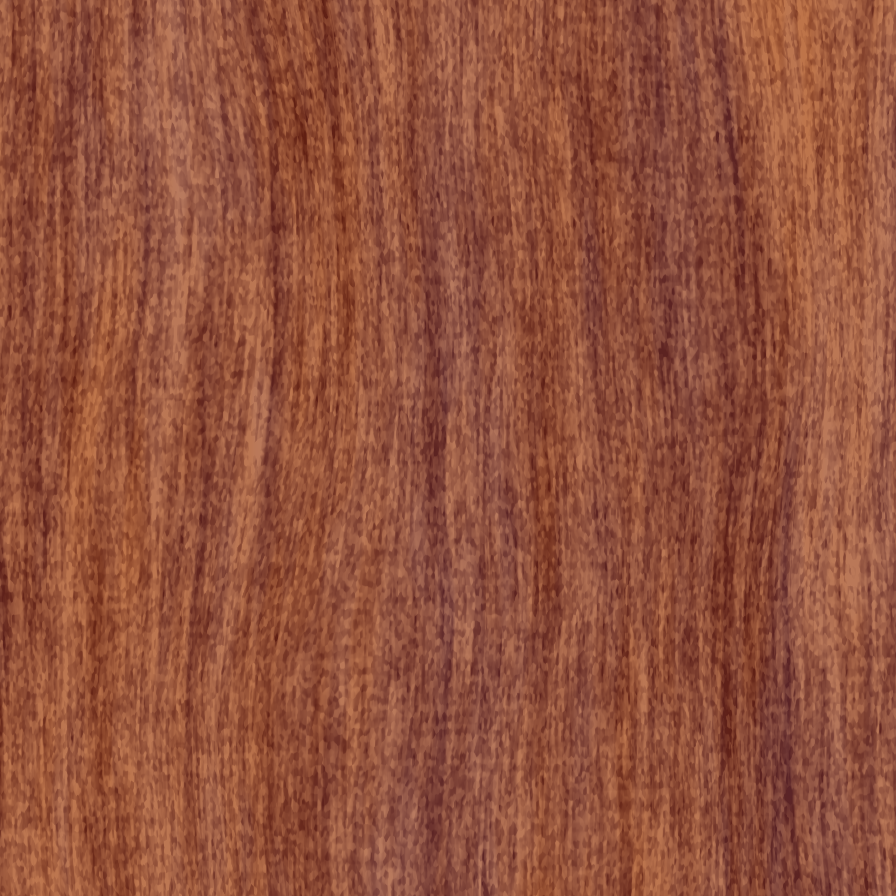
Reproduce this texture procedurally as a WebGL 2 fragment shader.

```glsl
#version 300 es
precision highp float;

uniform vec2 u_resolution;
out vec4 fragColor;

vec3 hash3(vec2 p) {
    vec3 q = fract(p.xyx * vec3(0.1031, 0.1030, 0.0973));
    q += dot(q, q.yxz + 33.33);
    return fract((q.xxy + q.yzz) * q.zyx);
}

// Smooth cellular noise: random cell values blended by distance, centred on zero
float cells(vec2 p) {
    vec2 base = floor(p), local = p - base;
    float sum = 0.0, total = 0.0;
    for (int j = -1; j <= 1; j++) {
        for (int i = -1; i <= 1; i++) {
            vec2 offset = vec2(i, j);
            vec3 h = hash3(base + offset + 57.0);
            vec2 d = offset + h.xy - local;
            float weight = exp(-7.0 * dot(d, d));
            sum += weight * h.z;
            total += weight;
        }
    }
    return sum / total - 0.5;
}

// Short dark dashes, present in a fraction of the cells
float pores(vec2 p, float share, float width) {
    vec2 base = floor(p);
    vec3 h = hash3(base + 311.0);
    vec2 d = p - base - mix(vec2(0.35), vec2(0.65), h.xy);
    float dash = length(d * vec2(1.0 / width, 3.2));
    return step(1.0 - share, h.z) * (1.0 - smoothstep(0.4, 1.0, dash));
}

// Two figured bands where the grain leans and splits
float figure(float x) {
    return pow(0.5 + 0.5 * cos(6.2832 * (x - 0.31) / 0.56), 3.0);
}

vec2 bendGrain(vec2 p) {
    float bend = 0.009 * sin(4.6 * p.y + 5.0 * p.x)
               + 0.002 * sin(17.0 * p.y - 14.0 * p.x + 1.0)
               + 0.020 * figure(p.x) * sin(6.0 * p.y + 0.6);
    return vec2(p.x + bend, p.y);
}

// Wandering dark veins, crisp on one side and fading on the other
float veins(vec2 p) {
    float dark = 0.0;
    for (int i = 0; i < 13; i++) {
        float id = float(i);
        vec3 h = hash3(vec2(id, 19.0));
        float x = (id + 0.1 + 0.8 * h.x) / 13.0
                + 0.006 * sin(7.0 * p.y + 6.3 * h.y)
                + 0.002 * sin(25.0 * p.y + 6.3 * h.z);
        float d = (p.x - x) * (h.y > 0.5 ? 1.0 : -1.0);
        float fade = d > 0.0 ? 0.005 + 0.022 * h.z * h.z : 0.0025;
        float strength = 0.55 + 1.5 * cells(vec2(id * 7.3, p.y * 3.0));
        dark += max(strength, 0.05) * exp(-d * d / (fade * fade));
    }
    return min(dark, 1.0);
}

void main() {
    vec2 uv = gl_FragCoord.xy / u_resolution.y;
    vec2 grain = bendGrain(uv);

    // Broad bands of tone, then narrower streaks
    float broad = cells(grain * vec2(10.0, 1.0));
    float streak = cells(grain * vec2(34.0, 1.7) + 13.0);
    float thin = cells(grain * vec2(95.0, 4.0) + 41.0);
    float tone = 0.67 + 0.42 * broad + 0.32 * streak + 0.28 * thin;

    // Fibres, speckle and faint ripples across the grain
    float fibre = cells(grain * vec2(250.0, 16.0) + 5.0);
    float speckle = cells(grain * vec2(330.0, 150.0) + 87.0);
    float ripple = cells(uv * vec2(12.0, 110.0) + 29.0);
    tone += 0.58 * fibre + 0.66 * speckle + 0.15 * ripple;

    // Veins, broken up by the fibres
    float vein = veins(grain);
    tone -= vein * (0.38 + 0.35 * thin + 0.25 * fibre);

    // Hairline splits, stronger in the figured bands
    float patches = smoothstep(-0.15, 0.3, cells(uv * vec2(7.0, 4.0) + 71.0));
    float hair = 1.0 - smoothstep(0.0, 0.07, abs(cells(grain * vec2(62.0, 7.0) + 17.0)));
    tone -= hair * (0.06 + 0.16 * patches * figure(uv.x));

    // Fine pores and a few larger flecks
    tone -= 0.34 * pores(grain * vec2(130.0, 34.0), 0.24, 0.20) * (0.4 + 0.6 * patches);
    tone -= 0.50 * pores(grain * vec2(38.0, 30.0) + 9.0, 0.035, 0.08);

    // Brown ramp, drifting between orange and plum
    tone = clamp(tone, -0.15, 1.15);
    vec3 color = mix(vec3(0.41, 0.170, 0.135), vec3(0.69, 0.430, 0.310), tone);
    float warmth = cells(grain * vec2(14.0, 1.4) + 101.0) + 0.5 * cells(grain * vec2(60.0, 9.0) + 3.0);
    warmth += 0.4 * broad - 0.2 * vein + 0.05;
    color += warmth * vec3(0.020, -0.018, -0.070);

    fragColor = vec4(clamp(color, 0.0, 1.0), 1.0);
}
```
